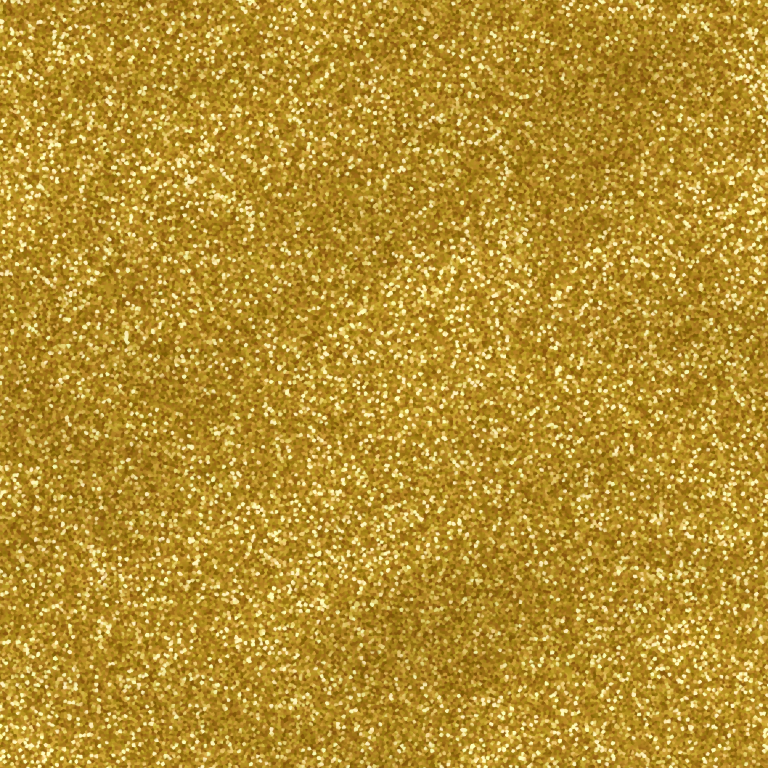
Reproduce this texture procedurally as a three.js fragment shader.

```glsl
// Gold glitter: a dense bed of tiny metallic flakes with scattered pale glints.
varying vec2 vUv;

const float FLAKES = 290.0;       // flakes across the canvas
const float JITTER = 0.85;        // scatter of flake centres in their cells
const float EDGE = 5.5;           // sharpness of flake borders
const float SIZE_SPREAD = 0.25;   // variation of flake size
const float GLINT_GROWTH = 0.32;  // extra size of the brightest flakes
const float HUE_SPREAD = 0.07;    // drift between orange and lemon
const float PATCH_TONE = 0.05;    // broad areas: shift towards glints
const float PATCH_LIGHT = 0.045;  // broad areas: change of brightness

const vec3 SHADOW = vec3(0.51, 0.35, 0.03);
const vec3 BRONZE = vec3(0.61, 0.45, 0.08);
const vec3 GOLD   = vec3(0.71, 0.55, 0.14);
const vec3 BRIGHT = vec3(0.81, 0.66, 0.22);
const vec3 PALE   = vec3(0.92, 0.81, 0.44);
const vec3 GLINT  = vec3(1.00, 0.97, 0.72);

// Four independent random values per cell
vec4 hash4(vec2 cell) {
  vec4 p = fract(cell.xyxy * vec4(0.1031, 0.1030, 0.0973, 0.1099));
  p += dot(p, p.wzxy + 33.33);
  return fract((p.xxyz + p.yzzw) * p.zywx);
}

// Broad, mostly horizontal unevenness from layered, bent sines
float patches(vec2 uv) {
  float sum = 0.0;
  float weight = 0.5;
  vec2 p = uv * vec2(5.0, 9.0);
  for (int i = 0; i < 5; i++) {
    p += 0.7 * sin(p.yx * 1.3 + float(i) * 2.1);
    sum += weight * sin(p.x + 1.7) * sin(p.y + 0.6);
    p = mat2(1.7, 0.5, -0.5, 1.7) * p;
    weight *= 0.75;
  }
  return sum;
}

// Metallic tone from deepest (0) to brightest (1)
vec3 metal(float tone) {
  vec3 color = mix(SHADOW, BRONZE, smoothstep(0.00, 0.24, tone));
  color = mix(color, GOLD, smoothstep(0.24, 0.60, tone));
  color = mix(color, BRIGHT, smoothstep(0.60, 0.85, tone));
  color = mix(color, PALE, smoothstep(0.85, 0.93, tone));
  return mix(color, GLINT, smoothstep(0.93, 0.97, tone));
}

// Cellular flakes, softly blended where they meet
vec3 glitter(vec2 uv, float shift) {
  vec2 p = uv * FLAKES;
  vec2 home = floor(p);
  vec3 sum = vec3(0.0);
  float total = 0.0;
  for (int y = -1; y <= 1; y++) {
    for (int x = -1; x <= 1; x++) {
      vec2 cell = home + vec2(float(x), float(y));
      vec4 rnd = hash4(cell + 17.0);
      vec2 offset = cell + 0.5 + JITTER * (rnd.xy - 0.5) - p;
      float tone = rnd.z + shift;
      float size = SIZE_SPREAD * (rnd.w - 0.5)
                 + GLINT_GROWTH * smoothstep(0.85, 0.97, tone);
      float weight = exp(EDGE * (size - dot(offset, offset)));
      float hue = HUE_SPREAD * (fract(rnd.w * 7.0 + rnd.x) - 0.5);
      sum += weight * (metal(tone) + hue * vec3(-0.5, 0.8, -0.6));
      total += weight;
    }
  }
  return sum / total;
}

void main() {
  float patchiness = patches(vUv);
  vec3 color = glitter(vUv, PATCH_TONE * patchiness);
  color *= 1.0 + PATCH_LIGHT * patchiness;
  gl_FragColor = vec4(clamp(color, 0.0, 1.0), 1.0);
}
```
